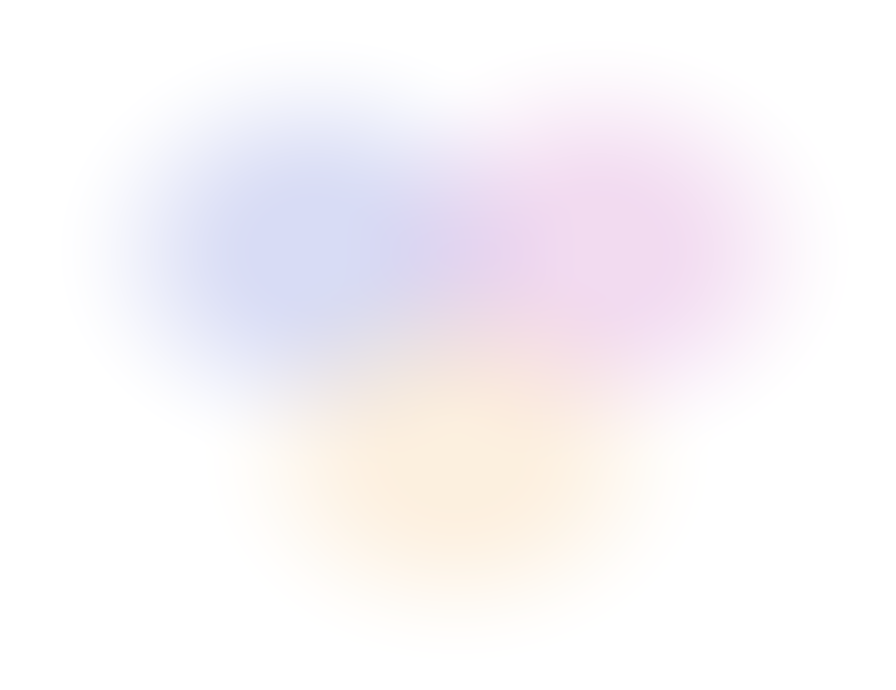
Write a Shadertoy shader that draws this background.

```glsl
// Three soft pastel glows on white: periwinkle upper left, orchid upper right,
// amber below. Each is an elliptical falloff blended over the previous layers,
// in units of the canvas height measured from the canvas centre.

const vec3 WHITE      = vec3(1.0);
const vec3 PERIWINKLE = vec3(0.39, 0.45, 0.84);
const vec3 ORCHID     = vec3(0.79, 0.43, 0.77);
const vec3 AMBER      = vec3(0.96, 0.76, 0.50);

const float GLOW_OPACITY = 0.25;
const float CORE_SIZE    = 0.2;  // flat middle, as a fraction of the radius

// Coverage of a blurred ellipse: 1 in its core, 0 at its rim
float softEllipse(vec2 p, vec2 center, vec2 radii) {
    float dist = length((p - center) / radii);
    return 1.0 - smoothstep(CORE_SIZE, 1.0, dist);
}

// Lays a translucent tint over the colour below
vec3 addGlow(vec3 base, vec3 tint, float coverage) {
    return mix(base, tint, GLOW_OPACITY * coverage);
}

void mainImage(out vec4 fragColor, in vec2 fragCoord) {
    vec2 p = (fragCoord - 0.5 * iResolution.xy) / iResolution.y;

    // Upper pair
    vec3 color = WHITE;
    color = addGlow(color, PERIWINKLE, softEllipse(p, vec2(-0.193, 0.136), vec2(0.389, 0.323)));
    color = addGlow(color, ORCHID, softEllipse(p, vec2(0.216, 0.136), vec2(0.386, 0.323)));

    // Lower glow, on top
    color = addGlow(color, AMBER, softEllipse(p, vec2(0.013, -0.160), vec2(0.386, 0.315)));

    fragColor = vec4(color, 1.0);
}
```
